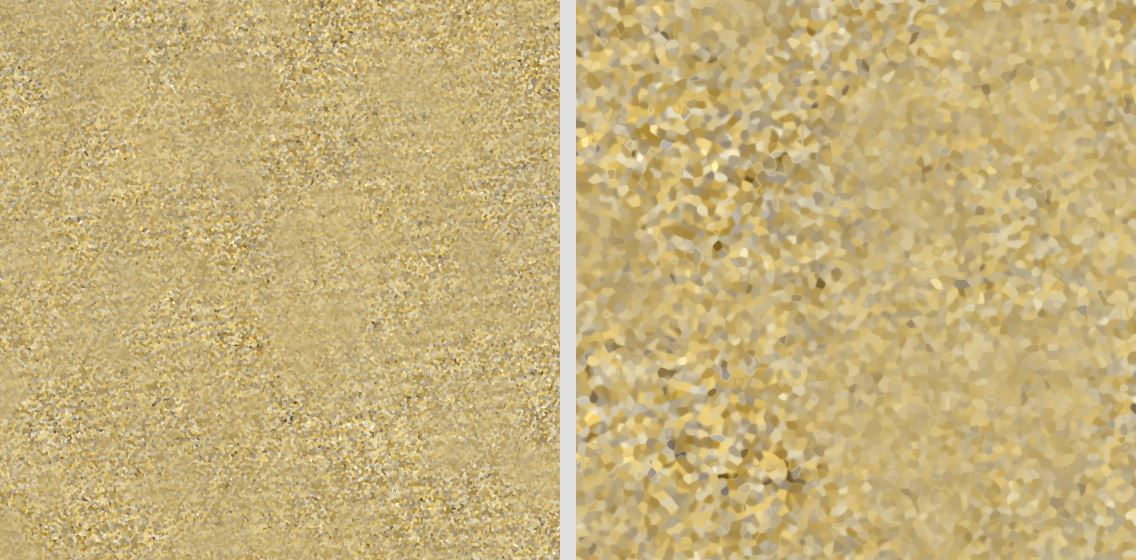
Left, the full canvas; right, a detail of the centre.
A WebGL 1 fragment shader for this texture:

```glsl
precision highp float;
// Fine dry sand: soft cellular noise blends tiny, randomly turned grains,
// each with its own lightness and tint. The same noise at large scales
// gives faint patches of tone and areas where the grains stand out more.

uniform vec2 u_resolution;

vec3 hash3(vec2 cell) {
  vec3 mixed = vec3(dot(cell, vec2(127.1, 311.7)),
                    dot(cell, vec2(269.5, 183.3)),
                    dot(cell, vec2(419.2, 371.9)));
  return fract(sin(mixed) * 43758.55);
}

// Blends three random values in -1..1 over the nearby grains.
// Higher sharpness gives crisper grain edges.
vec3 softCells(vec2 p, float sharpness) {
  vec2 home = floor(p);
  vec3 sum = vec3(0.0);
  float total = 0.0;
  for (int y = -1; y <= 1; y++) {
    for (int x = -1; x <= 1; x++) {
      vec2 cell = home + vec2(float(x), float(y));
      vec3 place = hash3(cell);
      vec2 offset = p - cell - place.xy;
      float angle = 6.2832 * place.z;
      vec2 axis = vec2(cos(angle), sin(angle));
      // Measure along and across the grain so that it is slightly long.
      vec2 local = vec2(dot(offset, axis) * 0.8,
                        dot(offset, vec2(-axis.y, axis.x)) * 1.25);
      float weight = exp(-sharpness * dot(local, local));
      sum += weight * (hash3(cell + 37.3) * 2.0 - 1.0);
      total += weight;
    }
  }
  return sum / max(total, 1e-5);
}

void main() {
  vec2 uv = gl_FragCoord.xy / u_resolution.y;
  // Tilt the cell grid so that its rows do not follow the canvas edges.
  vec2 p = mat2(0.86, 0.51, -0.51, 0.86) * uv + 2.0;

  // Broad patches: x is tone, y is tint, z is grain contrast.
  vec3 patches = 0.5 * softCells(p * 6.0, 4.0)
               + 0.6 * softCells(p * 15.0 + 9.0, 4.0)
               + 0.4 * softCells(p * 34.0 + 5.0, 4.0);
  float contrast = clamp(1.0 + 0.75 * patches.z, 0.5, 1.6);

  // Grains: x is lightness, y is warm to cool, z picks dark and pale specks.
  vec3 grain = softCells(p * 205.0, 7.0);
  float darkSpeck = smoothstep(0.65, 0.95, grain.z);
  float paleSpeck = smoothstep(0.65, 0.95, -grain.z);

  vec3 sand = vec3(0.775, 0.692, 0.478);
  sand += contrast * grain.x * vec3(0.115, 0.12, 0.105);
  sand += contrast * grain.y * vec3(-0.015, 0.02, 0.12);
  sand -= contrast * darkSpeck * vec3(0.15, 0.14, 0.08);
  sand += contrast * paleSpeck * vec3(0.08, 0.09, 0.1);
  sand += patches.x * vec3(0.028, 0.028, 0.02);
  sand += patches.y * vec3(-0.006, 0.002, 0.016);

  gl_FragColor = vec4(clamp(sand, 0.0, 1.0), 1.0);
}
```
